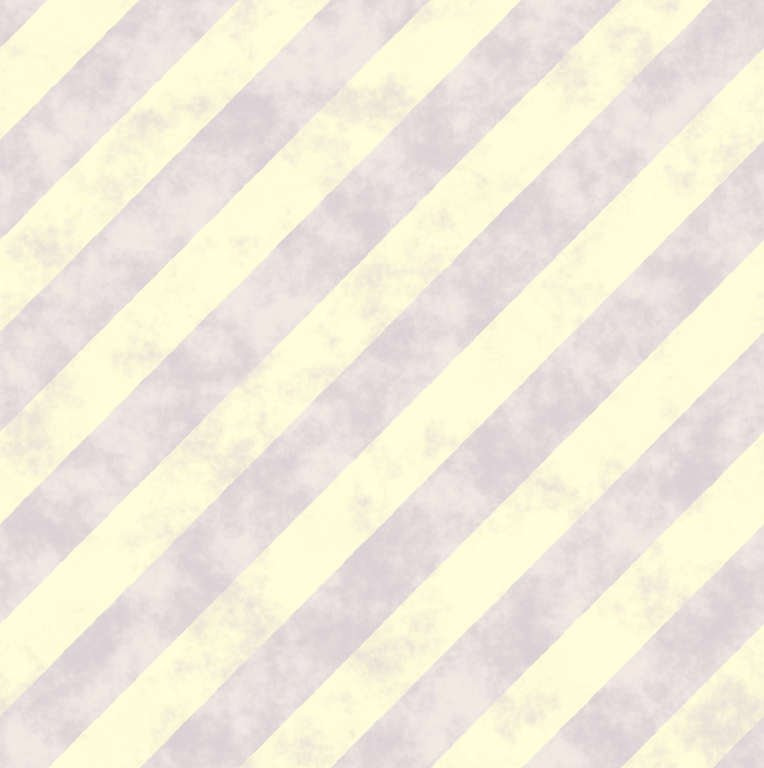
Reproduce this pattern procedurally as a Shadertoy shader.

```glsl
float hash(ivec2 cell, int seed) {
    uint h = uint(cell.x) * 1597334677u ^ uint(cell.y) * 3812015801u ^ uint(seed) * 2798796415u;
    h = (h ^ (h >> 16)) * 2246822519u;
    h = (h ^ (h >> 13)) * 3266489917u;
    return float((h ^ (h >> 16)) & 65535u) / 65536.0;
}

float cornerSlope(ivec2 cell, vec2 offset, int period, int seed) {
    ivec2 wrapped = (cell + period) % period;
    float angle = 6.28319 * hash(wrapped, seed);
    return dot(vec2(cos(angle), sin(angle)), offset);
}

// Gradient noise that wraps after a whole number of cells
float gradientNoise(vec2 uv, int period, int seed) {
    vec2 p = uv * float(period);
    ivec2 cell = ivec2(floor(p));
    vec2 f = fract(p);
    vec2 w = f * f * f * (f * (f * 6.0 - 15.0) + 10.0);
    float a = cornerSlope(cell, f, period, seed);
    float b = cornerSlope(cell + ivec2(1, 0), f - vec2(1, 0), period, seed);
    float c = cornerSlope(cell + ivec2(0, 1), f - vec2(0, 1), period, seed);
    float d = cornerSlope(cell + ivec2(1, 1), f - vec2(1, 1), period, seed);
    return mix(mix(a, b, w.x), mix(c, d, w.x), w.y);
}

float fbm(vec2 uv, int period, int octaves, float gain, int seed) {
    float sum = 0.0, amplitude = 1.0;
    for (int i = 0; i < octaves; i++) {
        sum += amplitude * gradientNoise(uv, period, seed + i);
        amplitude *= gain;
        period *= 2;
    }
    return sum;
}

void mainImage(out vec4 fragColor, in vec2 fragCoord) {
    vec2 uv = fragCoord / iResolution.xy;

    // Cloudy paper mottling, broad patches and fine grain
    float clouds = fbm(uv, 9, 6, 0.72, 11);
    float patches = fbm(uv, 5, 3, 0.6, 37);
    float grain = fbm(uv, 40, 3, 0.8, 71);

    // Four diagonal stripes each way, with slightly ragged edges
    float phase = fract(4.0 * (uv.x - uv.y));
    float inside = 0.24 - abs(phase - 0.49) + 0.006 * grain;
    float softness = 4.0 / min(iResolution.x, iResolution.y);
    float stripe = smoothstep(-softness, softness, inside);

    float tone = smoothstep(-0.75, 0.75, clouds + 0.3 * patches + 0.15 * grain);
    vec3 mauve = mix(vec3(0.865, 0.82, 0.835), vec3(0.95, 0.915, 0.89), tone);

    // Cream paint, rubbed thin where patches and grain coincide
    float wear = smoothstep(-0.1, 1.1, 0.8 * patches - 0.75 * clouds + 0.3 * grain);
    vec3 cream = mix(vec3(0.997, 0.99, 0.855), vec3(0.91, 0.86, 0.85), 0.8 * wear);
    cream += 0.008 * clouds;

    fragColor = vec4(mix(mauve, cream, stripe), 1.0);
}
```
